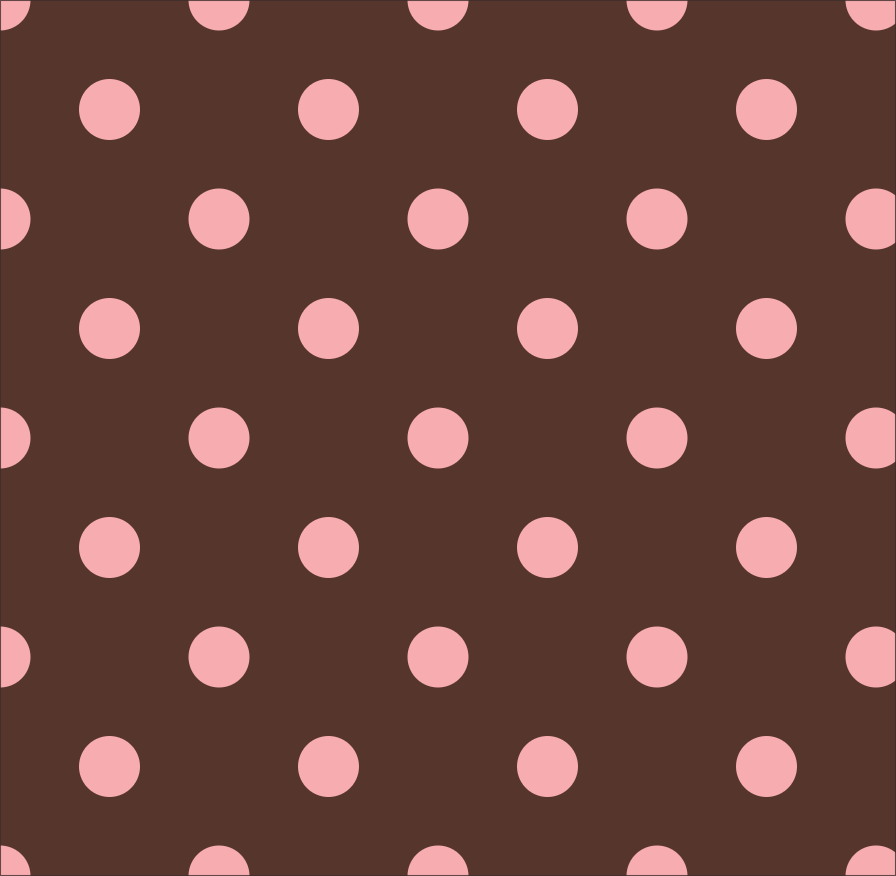
Give the GLSL for this pattern, as a Shadertoy shader.

```glsl
// Staggered pink polka dots on chocolate brown, framed by a hairline edge.

const vec3 BROWN = vec3(0.337, 0.208, 0.173);
const vec3 PINK  = vec3(0.970, 0.675, 0.690);
const vec3 EDGE  = vec3(0.240, 0.180, 0.170);

const float ROWS       = 4.0;     // full repeats down the canvas
const float DOT_RADIUS = 0.0348;  // lengths are in canvas heights
const float EDGE_WIDTH = 0.0012;

// Antialiased coverage of the region where the distance is negative
float coverage(float dist, float pixel) {
    return clamp(0.5 - dist / pixel, 0.0, 1.0);
}

// Distance to the nearest dot of a square grid with dots on its corners
float dotGrid(vec2 p, float period, float radius) {
    vec2 cell = (fract(p / period + 0.5) - 0.5) * period;
    return length(cell) - radius;
}

// Two square grids, the second shifted by half a repeat both ways
float staggeredDots(vec2 p, float period, float radius) {
    return min(dotGrid(p, period, radius),
               dotGrid(p - 0.5 * period, period, radius));
}

// Distance to a border of the given width inside the canvas
float borderDistance(vec2 p, vec2 size, float width) {
    vec2 inset = min(p, size - p);
    return min(inset.x, inset.y) - width;
}

void mainImage(out vec4 fragColor, in vec2 fragCoord) {
    float pixel = 1.0 / iResolution.y;
    vec2 p = fragCoord * pixel;
    vec2 size = iResolution.xy * pixel;

    // Dots over the plain ground
    float dots = staggeredDots(p, 1.0 / ROWS, DOT_RADIUS);
    vec3 color = mix(BROWN, PINK, coverage(dots, pixel));

    // Hairline frame
    float border = borderDistance(p, size, EDGE_WIDTH);
    color = mix(color, EDGE, 0.8 * coverage(border, pixel));

    fragColor = vec4(color, 1.0);
}
```
